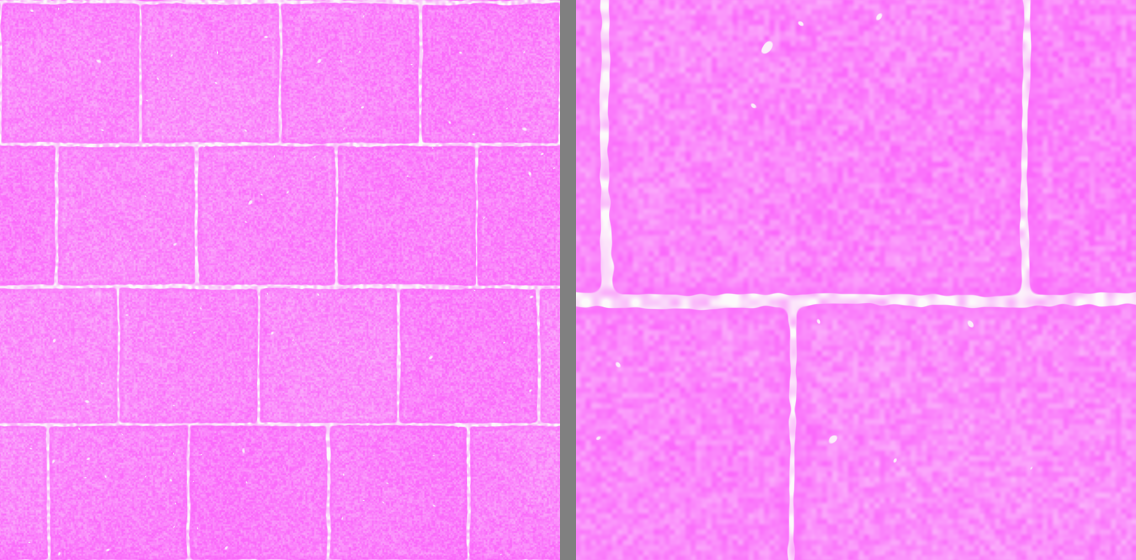
Left, the full canvas; right, a detail of the centre.
Write a WebGL 1 fragment shader that draws this texture.

```glsl
precision highp float;

uniform vec2 u_resolution;

#define TILES 4.0
#define ROW_SHIFTS vec4(0.346, 0.847, 0.404, 0.004)
#define JOINT_HALF vec2(0.0025, 0.0030)
#define JOINT_FILLET 0.006
#define BASE_GREEN 0.53
#define GRAIN_CELLS 320.0
#define GRAIN_AMOUNT 0.25
#define MOTTLE_AMOUNT 0.09
#define TILE_AMOUNT 0.05
#define FLECK_CELLS 24.0
#define FLECK_CHANCE 0.17

float hash(vec2 p) {
  vec3 q = fract(p.xyx * vec3(0.1031, 0.1030, 0.0973));
  q += dot(q, q.yzx + 33.33);
  return fract((q.x + q.y) * q.z);
}

// Value noise that wraps after the given number of cells.
float noise(vec2 uv, vec2 cells) {
  vec2 p = uv * cells;
  vec2 i = floor(p);
  vec2 f = fract(p);
  f = f * f * (3.0 - 2.0 * f);
  vec2 a = mod(i, cells);
  vec2 b = mod(i + 1.0, cells);
  return mix(mix(hash(a), hash(vec2(b.x, a.y)), f.x),
             mix(hash(vec2(a.x, b.y)), hash(b), f.x), f.y);
}

float fractal(vec2 uv, float cells) {
  float sum = 0.0;
  float weight = 0.5;
  for (int i = 0; i < 4; i++) {
    sum += weight * noise(uv, vec2(cells));
    cells *= 2.0;
    weight *= 0.5;
  }
  return sum / 0.9375;
}

float smoothMin(float a, float b, float k) {
  float h = max(k - abs(a - b), 0.0) / k;
  return min(a, b) - 0.25 * h * h * k;
}

// Sparse chips, one at most in each cell.
float flecks(vec2 uv, float aa) {
  vec2 cell = floor(uv * FLECK_CELLS);
  vec2 jitter = vec2(hash(cell + 11.0), hash(cell + 47.0));
  vec2 d = (fract(uv * FLECK_CELLS) - 0.2 - 0.6 * jitter) / FLECK_CELLS;
  float angle = 6.2832 * hash(cell + 83.0);
  d = vec2(dot(d, vec2(cos(angle), sin(angle))), dot(d, vec2(-sin(angle), cos(angle))));
  float size = hash(cell + 131.0);
  float radius = mix(0.0009, 0.0032, size * size * size);
  float dist = length(d * vec2(0.75, 1.2)) - radius + 0.001 * (noise(uv, vec2(250.0)) - 0.5);
  return step(hash(cell + 5.0), FLECK_CHANCE) * (1.0 - smoothstep(-aa, aa, dist));
}

void main() {
  vec2 uv = gl_FragCoord.xy / u_resolution;
  float aa = 1.0 / min(u_resolution.x, u_resolution.y);

  // Staggered tile grid with slightly uneven courses.
  vec2 wobble = vec2(noise(uv, vec2(22.0)), noise(uv + 0.37, vec2(22.0))) - 0.5;
  vec2 grid = uv + 0.003 * wobble;
  grid.y += 0.008 - 0.004 * cos(6.2832 * uv.y);
  grid *= TILES;
  float row = mod(floor(grid.y), TILES);
  grid.x -= dot(ROW_SHIFTS, vec4(equal(vec4(0.0, 1.0, 2.0, 3.0), vec4(row))));
  vec2 tile = mod(floor(grid), TILES);
  vec2 local = fract(grid);

  // Rough joints whose width differs from one to the next.
  vec2 nearest = mod(floor(grid + 0.5), TILES);
  vec2 jointRandom = vec2(hash(vec2(nearest.x, row) + 19.0), hash(vec2(nearest.y, 71.0)));
  float ragged = noise(uv, vec2(130.0)) - 0.5;
  float drift = noise(uv, vec2(14.0)) - 0.5;
  vec2 halfWidth = JOINT_HALF * (0.75 + 0.5 * jointRandom + 0.7 * drift + 0.6 * ragged);
  vec2 gap = min(local, 1.0 - local) / TILES - halfWidth;
  float edge = smoothMin(gap.x, gap.y, JOINT_FILLET);

  // Tile face: shade per tile, broad mottling and fine grain.
  float grain = 0.75 * noise(uv, vec2(GRAIN_CELLS)) + 0.4 * noise(uv, vec2(197.0)) - 0.575;
  float mottle = fractal(uv, 5.0) - 0.5;
  float rim = exp(-edge * edge / 0.00004);
  float green = BASE_GREEN + TILE_AMOUNT * (hash(tile + 29.0) - 0.5) + MOTTLE_AMOUNT * mottle;
  green += GRAIN_AMOUNT * grain * (1.0 - 0.5 * rim);

  // Dark rim beside the joint, then a broken pale ridge.
  green -= 0.055 * rim;
  float ridge = exp(-pow((edge - 0.011) / 0.0025, 2.0));
  green += 0.06 * ridge * smoothstep(0.45, 0.8, noise(uv, vec2(18.0)));
  green = max(green, 0.41);

  // Pale grout with pink pits, and chips in the faces.
  float grout = mix(0.68, 1.05, noise(uv + 0.19, vec2(170.0)));
  float groutMask = 1.0 - smoothstep(-aa, aa, edge);
  green = mix(green, grout, groutMask);
  green = mix(green, 0.93, flecks(uv, aa));

  green = clamp(green, 0.0, 0.98);
  gl_FragColor = vec4(mix(0.98, 0.99, smoothstep(0.8, 0.95, green)), green, 0.98, 1.0);
}
```
